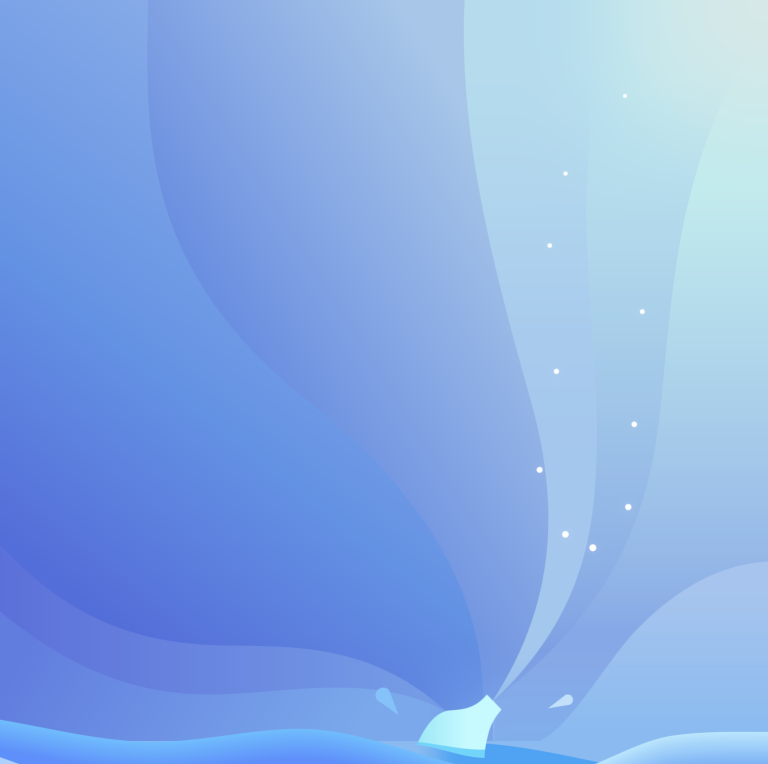
Give the GLSL for this background, as a WebGL 2 fragment shader.

```glsl
#version 300 es
precision highp float;
// Soft blue aurora ribbons rising from a small flask that floats on waves.
uniform vec2 u_resolution;
out vec4 fragColor;

// Cubic between two knots, each (position, value, slope); flat outside.
float arc(float t, vec3 a, vec3 b) {
  float h = b.x - a.x;
  float u = clamp((t - a.x) / h, 0.0, 1.0), v = 1.0 - u;
  return v * v * (1.0 + 2.0 * u) * a.y + u * u * (3.0 - 2.0 * u) * b.y
       + u * v * h * (v * a.z - u * b.z);
}

// Two cubics joined smoothly at the middle knot.
float curve(float t, vec3 a, vec3 b, vec3 c) {
  return t < b.x ? arc(t, a, b) : arc(t, b, c);
}

// Antialiased coverage, full where d is positive.
float fill(float d) {
  float w = max(fwidth(d), 1e-5);
  return smoothstep(-0.7 * w, 0.7 * w, d);
}

float ramp(float a, float b, float t) {
  return clamp((t - a) / (b - a), 0.0, 1.0);
}

float hash(float n) {
  n = fract(n * 0.1031);
  n *= n + 33.33;
  n *= n + n;
  return fract(n);
}

// Teardrop: a round head that tapers towards its tail.
float drop(vec2 p, vec2 head, vec2 tail, float radius) {
  vec2 axis = tail - head;
  float h = clamp(dot(p - head, axis) / dot(axis, axis), 0.0, 1.0);
  return radius * (1.0 - h) - length(p - head - h * axis);
}

// Broad colour fields divided by the curves that meet at the flask.
vec3 ribbons(vec2 p) {
  float left = curve(p.y, vec3(0.084, 0.629, 0.0), vec3(0.476, 0.40, -1.25), vec3(1.0, 0.193, 0.02));
  float streamLeft = curve(p.y, vec3(0.084, 0.642, 0.65), vec3(0.476, 0.691, -0.28), vec3(1.0, 0.605, 0.05));
  float streamRight = curve(p.y, vec3(0.084, 0.644, 1.05), vec3(0.437, 0.777, 0.0), vec3(0.804, 0.767, 0.1));
  float right = curve(p.y, vec3(0.084, 0.644, 1.3), vec3(0.476, 0.861, 0.1), vec3(0.97, 1.0, 0.7));

  float s = 0.6 * p.x + 0.75 * (p.y - 0.3);
  vec3 deep = mix(vec3(0.33, 0.43, 0.85), vec3(0.39, 0.57, 0.89), ramp(0.0, 0.28, s));
  deep = mix(deep, vec3(0.54, 0.68, 0.91), ramp(0.28, 0.68, s));
  vec3 middle = mix(vec3(0.42, 0.56, 0.88), vec3(0.66, 0.78, 0.91), ramp(0.53, 0.92, 0.8 * p.x + 0.5 * p.y));
  vec3 stream = mix(vec3(0.645, 0.78, 0.93), vec3(0.71, 0.86, 0.93), smoothstep(0.4, 0.95, p.y));
  vec3 haze = mix(vec3(0.49, 0.62, 0.89), vec3(0.75, 0.91, 0.93), pow(ramp(0.15, 0.9, p.y), 0.75));
  vec3 mint = mix(vec3(0.53, 0.66, 0.90), vec3(0.76, 0.92, 0.93), pow(ramp(0.18, 0.75, p.y), 0.8));

  vec3 col = mix(deep, middle, fill(p.x - left));
  col = mix(col, stream, fill(p.x - streamLeft));
  // The right rim of the stream dissolves near the top.
  float soft = smoothstep(0.68, 0.9, p.y);
  col = mix(col, haze, mix(fill(p.x - streamRight), smoothstep(0.67, 0.9, p.x), soft));
  col = mix(col, mint, fill(p.x - right));
  return mix(col, vec3(0.84, 0.91, 0.91), 1.0 - smoothstep(0.0, 0.28, distance(p, vec2(1.0))));
}

// Translucent hills behind the water.
vec3 hills(vec3 col, vec2 p) {
  float far = curve(p.x, vec3(0.0, 0.287, -1.1), vec3(0.3, 0.155, -0.01), vec3(0.58, 0.07, -0.9));
  float near = curve(p.x, vec3(0.0, 0.2, -0.85), vec3(0.27, 0.091, 0.0), vec3(0.58, 0.07, -0.5));
  float bank = curve(p.x, vec3(0.703, 0.03, 0.5), vec3(0.833, 0.18, 1.0), vec3(1.0, 0.265, 0.05));
  float fade = 1.0 - smoothstep(0.55, 0.62, p.x);
  col = mix(col, vec3(0.50, 0.69, 0.93), 0.8 * (1.0 - smoothstep(0.02, 0.16, p.y)) * smoothstep(0.5, 0.68, p.x));
  col = mix(col, mix(vec3(0.36, 0.44, 0.85), vec3(0.46, 0.61, 0.90), ramp(0.0, 0.55, p.x)), fade * fill(far - p.y));
  vec3 nearCol = mix(vec3(0.38, 0.49, 0.87), vec3(0.48, 0.66, 0.92), ramp(0.0, 0.5, p.x + 0.6 * (0.1 - p.y)));
  col = mix(col, nearCol, fade * fill(near - p.y));
  vec3 bankCol = mix(vec3(0.54, 0.73, 0.94), vec3(0.65, 0.77, 0.93), ramp(0.04, 0.22, p.y));
  return mix(col, bankCol, fill(bank - p.y));
}

vec3 waves(vec3 col, vec2 p) {
  float back = arc(p.x, vec3(0.6, 0.028, 0.0), vec3(0.8, -0.002, -0.2));
  float left = curve(p.x, vec3(0.0, 0.058, -0.17), vec3(0.2, 0.029, 0.0), vec3(0.39, 0.046, 0.0))
             + arc(p.x, vec3(0.39, 0.0, 0.0), vec3(0.6, -0.048, -0.25));
  float right = curve(p.x, vec3(0.77, -0.002, 0.4), vec3(0.875, 0.037, 0.15), vec3(1.0, 0.042, 0.0));
  col = mix(col, vec3(0.31, 0.64, 0.95), fill(back - p.y) * smoothstep(0.54, 0.6, p.x));
  col = mix(col, mix(vec3(0.44, 0.74, 0.99), vec3(0.37, 0.56, 0.98), ramp(0.0, 0.04, left - p.y)), fill(left - p.y));
  col = mix(col, mix(vec3(0.73, 0.90, 0.99), vec3(0.48, 0.69, 0.96), ramp(0.0, 0.045, right - p.y)), fill(right - p.y));
  return mix(col, vec3(0.68, 0.82, 0.98), fill(0.009 - 0.36 * p.x - p.y));
}

vec3 flask(vec3 col, vec2 p) {
  float top = curve(p.x, vec3(0.543, 0.026, 2.2), vec3(0.585, 0.07, 0.1), vec3(0.634, 0.091, 1.2)) - p.y;
  float side = curve(p.y, vec3(0.009, 0.631, 0.0), vec3(0.04, 0.636, 0.25), vec3(0.071, 0.653, 0.9)) - p.x;
  float base = p.y - arc(p.x, vec3(0.543, 0.025, -0.1), vec3(0.632, 0.008, 0.0));
  float mouth = 0.5193 - dot(p, vec2(0.72, 0.69));
  float body = fill(top) * fill(side) * fill(base) * fill(mouth) * fill(p.x - 0.543);
  vec3 glass = mix(vec3(0.62, 0.91, 0.97), vec3(0.78, 0.98, 1.0), ramp(0.545, 0.61, p.x));
  float level = arc(p.x, vec3(0.543, 0.029, -0.1), vec3(0.635, 0.019, 0.05));
  return mix(col, mix(glass, vec3(0.45, 0.83, 0.98), fill(level - p.y)), body);
}

void main() {
  vec2 p = gl_FragCoord.xy / u_resolution;
  vec3 col = flask(waves(hills(ribbons(p), p), p), p);

  // Splashes on both sides of the flask.
  col = mix(col, vec3(0.52, 0.76, 0.98), fill(drop(p, vec2(0.499, 0.09), vec2(0.519, 0.064), 0.010)));
  col = mix(col, vec3(0.76, 0.88, 0.98), fill(drop(p, vec2(0.739, 0.084), vec2(0.714, 0.073), 0.007)));

  // Sparks drifting up the stream, smaller and sparser with height.
  for (float i = 0.0; i < 10.0; i++) {
    float t = i / 10.0;
    vec2 spark = vec2(0.77 + 0.15 * (hash(i + 3.0) - 0.5), 0.283 + 0.7 * pow(t, 1.6));
    float radius = mix(0.0045, 0.0022, t), d = distance(p, spark);
    col = mix(col, vec3(1.0), 0.15 * exp(-d / radius));
    col = mix(col, vec3(1.0), fill(radius - d));
  }
  fragColor = vec4(col, 1.0);
}
```
